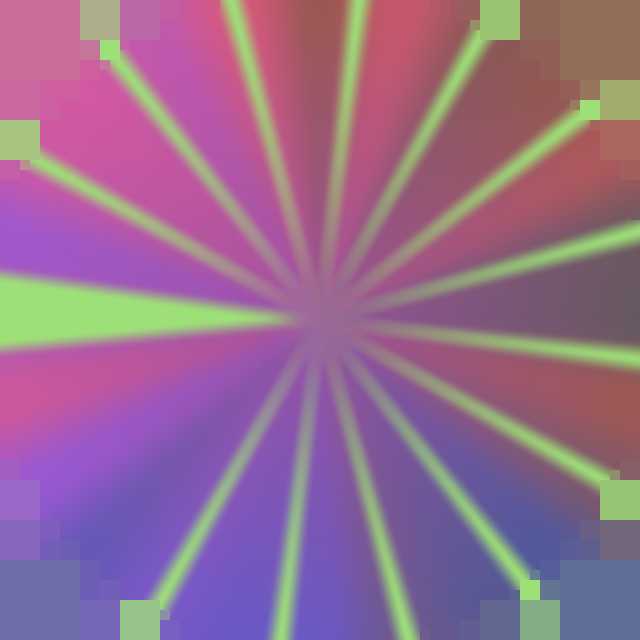
Write a Shadertoy shader that draws this background.

```glsl
// Soft green spokes and one wide wedge over an angular colour wheel with blocky corners.
#define SPOKE_COLOR vec3(0.62, 0.88, 0.47)
#define HUB_COLOR vec3(0.61, 0.32, 0.62)
#define WHEEL_GREEN 0.345
#define SPOKE_COUNT 16
#define SPOKE_OFFSET -7.0
#define SPOKE_HALF 1.55
#define WEDGE_ANGLE 178.5
#define WEDGE_HALF 6.8
#define EDGE_BLUR 0.016
#define RIM_RADIUS 0.515
#define RIM_STEP 0.013
#define HAZE 0.16

// Red and blue levels of the wheel, one every 15 degrees.
const int STOPS = 24;
const float WHEEL_RED[STOPS] = float[STOPS](
    0.40, 0.42, 0.68, 0.57, 0.54, 0.78, 0.60, 0.84, 0.75, 0.82, 0.80, 0.63,
    0.68, 0.80, 0.60, 0.40, 0.48, 0.42, 0.42, 0.43, 0.35, 0.32, 0.50, 0.62);
const float WHEEL_BLUE[STOPS] = float[STOPS](
    0.38, 0.38, 0.36, 0.33, 0.34, 0.42, 0.32, 0.49, 0.68, 0.63, 0.64, 0.80,
    0.70, 0.61, 0.82, 0.71, 0.78, 0.77, 0.76, 0.56, 0.58, 0.61, 0.41, 0.33);

vec3 wheelStop(int i) {
    return vec3(WHEEL_RED[i], WHEEL_GREEN, WHEEL_BLUE[i]);
}

// Colour by angle, fading to the hub colour at the centre.
vec3 wheelColor(vec2 p) {
    float turn = fract(atan(p.y, p.x + 1e-6) / radians(360.0));
    float position = turn * float(STOPS);
    int stop = int(position) % STOPS;
    float blend = smoothstep(0.0, 1.0, fract(position));
    vec3 rim = mix(wheelStop(stop), wheelStop((stop + 1) % STOPS), blend);
    float reach = pow(clamp(length(p) / 0.49, 0.0, 1.0), 0.85);
    return mix(HUB_COLOR, rim, reach);
}

// Coverage of a thin sector whose edges have a constant blur.
float sector(vec2 p, float angle, float halfAngle) {
    float a = radians(angle);
    vec2 axis = vec2(cos(a), sin(a));
    float halfWidth = max(dot(p, axis), 0.0) * tan(radians(halfAngle));
    float side = p.y * axis.x - p.x * axis.y;
    return smoothstep(-EDGE_BLUR, EDGE_BLUR, side + halfWidth)
         - smoothstep(-EDGE_BLUR, EDGE_BLUR, side - halfWidth);
}

float spokeCoverage(vec2 p) {
    float coverage = sector(p, WEDGE_ANGLE, WEDGE_HALF);
    for (int i = 0; i < SPOKE_COUNT; i++) {
        if (i >= 8 && i <= 10) continue; // the wedge and the gap below it
        float angle = SPOKE_OFFSET + float(i) * 360.0 / float(SPOKE_COUNT);
        coverage += sector(p, angle, SPOKE_HALF);
    }
    return min(coverage, 1.0);
}

void mainImage(out vec4 fragColor, in vec2 fragCoord) {
    vec2 p = (fragCoord - 0.5 * iResolution.xy) / min(iResolution.x, iResolution.y);

    // Beyond the rim, snap to cells that double in size outwards.
    vec2 samplePos = p;
    float coarseness = 0.0;
    for (int level = 0; level < 4; level++) {
        float cells = 64.0 / exp2(float(level));
        vec2 center = (floor(p * cells) + 0.5) / cells;
        if (length(center) > RIM_RADIUS + RIM_STEP * float(level)) {
            samplePos = center;
            coarseness = float(level) / 3.0;
        }
    }

    // Spokes merge into a haze at the hub and in the coarse cells.
    float coverage = spokeCoverage(samplePos);
    float hub = length(samplePos) / 0.045;
    coverage = mix(coverage, HAZE, exp(-hub * hub));
    coverage = min(coverage * (1.0 + 0.4 * coarseness) + HAZE * coarseness, 1.0);

    fragColor = vec4(mix(wheelColor(samplePos), SPOKE_COLOR, coverage), 1.0);
}
```
